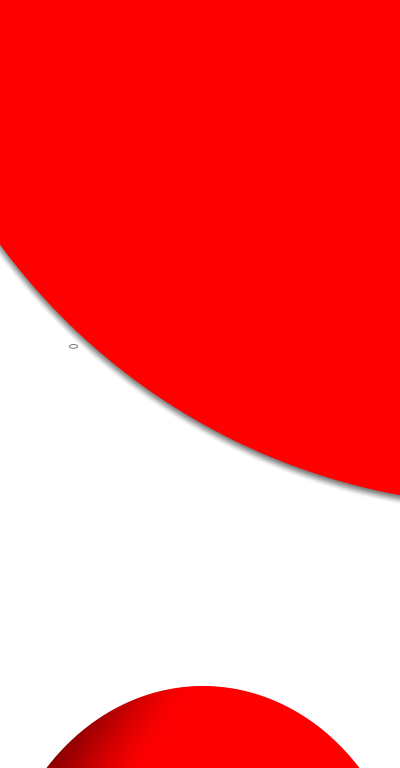
Reproduce this background procedurally as a Shadertoy shader.

```glsl
// A large red disc with a soft shadow, a shaded red dome below and a tiny ring on white.

// Approximate signed distance to an axis-aligned ellipse.
float ellipseDistance(vec2 p, vec2 radii) {
    float k = length(p / radii);
    return k * (k - 1.0) / max(length(p / (radii * radii)), 1e-4);
}

// Antialiased coverage of the inside of a shape.
float coverage(float dist) {
    float pixel = 1.0 / iResolution.y;
    return 1.0 - smoothstep(-0.6 * pixel, 0.6 * pixel, dist);
}

void mainImage(out vec4 fragColor, in vec2 fragCoord) {
    vec2 p = fragCoord / iResolution.y;
    vec3 red = vec3(1.0, 0.0, 0.0);
    vec3 color = vec3(1.0);

    // Large disc, with its shadow cast slightly downwards
    vec2 discCenter = vec2(0.671, 1.1736);
    float discRadius = 0.832;
    float shadowDistance = length(p - discCenter + vec2(0.0, 0.004)) - discRadius;
    float shadow = 1.0 - smoothstep(-0.006, 0.009, shadowDistance);
    color *= 1.0 - 0.55 * shadow;
    color = mix(color, red, coverage(length(p - discCenter) - discRadius));

    // Dome at the bottom, darkening towards its left side
    float light = smoothstep(0.02, 0.166, dot(p, vec2(0.85, -0.52)));
    float dome = ellipseDistance(p - vec2(0.2643, -0.2135), vec2(0.2734, 0.3203));
    color = mix(color, red * mix(0.48, 1.0, light), coverage(dome));

    // Tiny outlined ring
    float ring = ellipseDistance(p - vec2(0.0957, 0.549), vec2(0.0052, 0.0024));
    color = mix(color, vec3(0.3), 0.8 * coverage(abs(ring) - 0.0006));

    fragColor = vec4(color, 1.0);
}
```
